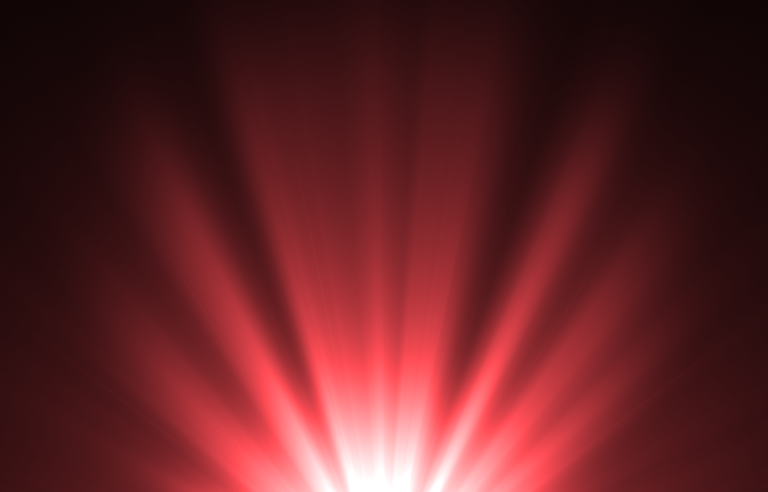
This background is drawn by a Shadertoy shader. Its source:

```glsl
#define SOURCE vec2(0.002, -0.22)
#define TINT vec3(1.0, 0.30, 0.335)
#define GAIN 2.9
#define FALLOFF 2.05
#define AMBIENT 0.42
#define STREAKS 0.16
#define HAIRLINE 0.03
#define CORE 0.6
#define CORE_SCALE vec2(4.2, 5.0)
#define HAZE 0.4

// Each beam: angle, left width, right width, strength
const int BEAM_COUNT = 11;
const vec4 BEAMS[BEAM_COUNT] = vec4[](
    vec4(-1.07, 0.10, 0.08, 0.28),
    vec4(-0.78, 0.13, 0.11, 0.34),
    vec4(-0.48, 0.10, 0.075, 0.55),
    vec4(-0.27, 0.055, 0.13, 0.48),
    vec4(-0.13, 0.07, 0.07, 0.24),
    vec4(-0.01, 0.07, 0.06, 0.45),
    vec4( 0.10, 0.06, 0.08, 0.40),
    vec4( 0.21, 0.09, 0.065, 0.32),
    vec4( 0.43, 0.065, 0.085, 0.54),
    vec4( 0.63, 0.07, 0.11, 0.36),
    vec4( 0.86, 0.13, 0.15, 0.34));

float hash(float n) {
    n = fract(n * 0.1031);
    n *= n + 33.33;
    n *= n + n;
    return fract(n);
}

float noise(float x) {
    float cell = floor(x);
    return mix(hash(cell), hash(cell + 1.0), smoothstep(0.0, 1.0, x - cell));
}

// Sum of the soft, lopsided beams at one angle
float beams(float angle) {
    float sum = 0.0;
    for (int i = 0; i < BEAM_COUNT; i++) {
        vec4 beam = BEAMS[i];
        float offset = angle - beam.x;
        float x = offset / (offset < 0.0 ? beam.y : beam.z);
        sum += beam.w * exp(-x * x);
    }
    return sum;
}

// Beams die out sooner the more they lean
float reach(float angle, float radius) {
    float end = 1.5 - 0.8 * min(angle * angle, 1.0);
    return 1.0 - smoothstep(end - 0.5, end, radius);
}

// Fine grain running along the beams, centred on zero
float streaks(float angle) {
    float sum = 0.0, weight = 0.5, frequency = 16.0;
    for (int i = 0; i < 3; i++) {
        sum += weight * (noise(angle * frequency + 71.0) - 0.5);
        weight *= 0.5;
        frequency *= 2.3;
    }
    return sum;
}

// Thin bright lines, evenly spaced and mirrored
float hairlines(float angle, float radius) {
    float gap = abs(fract((abs(angle) - 0.02) / 0.36) - 0.5) * 0.36;
    float width = max(0.004, 1.0 / (iResolution.y * radius));
    float span = smoothstep(0.4, 0.6, radius) * (1.0 - smoothstep(0.7, 1.1, radius));
    return (1.0 - smoothstep(0.0, width, gap)) * span;
}

void mainImage(out vec4 fragColor, in vec2 fragCoord) {
    vec2 p = (fragCoord - vec2(0.5 * iResolution.x, 0.0)) / iResolution.y;
    vec2 ray = p - SOURCE;
    float radius = length(ray);
    float angle = atan(ray.x, ray.y);

    // Beams fading with distance, washed together near the source
    float haze = 0.6 * (1.0 - smoothstep(0.2, 0.55, radius));
    float light = AMBIENT + mix(beams(angle) * reach(angle, radius), HAZE, haze);
    light *= 1.0 + STREAKS * streaks(angle);
    light += HAIRLINE * hairlines(angle, radius);
    light *= GAIN * exp(-FALLOFF * radius);

    // White-hot core on the lower edge
    vec2 corePos = p * CORE_SCALE;
    light += CORE * exp(-dot(corePos, corePos));

    // Red up to full strength, then towards white
    vec3 color = TINT * min(light, 1.0);
    color = mix(color, vec3(1.0), clamp(light - 1.0, 0.0, 1.0));

    // Dither against banding
    float grain = hash(fragCoord.x + 57.0 * hash(fragCoord.y));
    fragColor = vec4(color + (grain - 0.5) / 255.0, 1.0);
}
```
